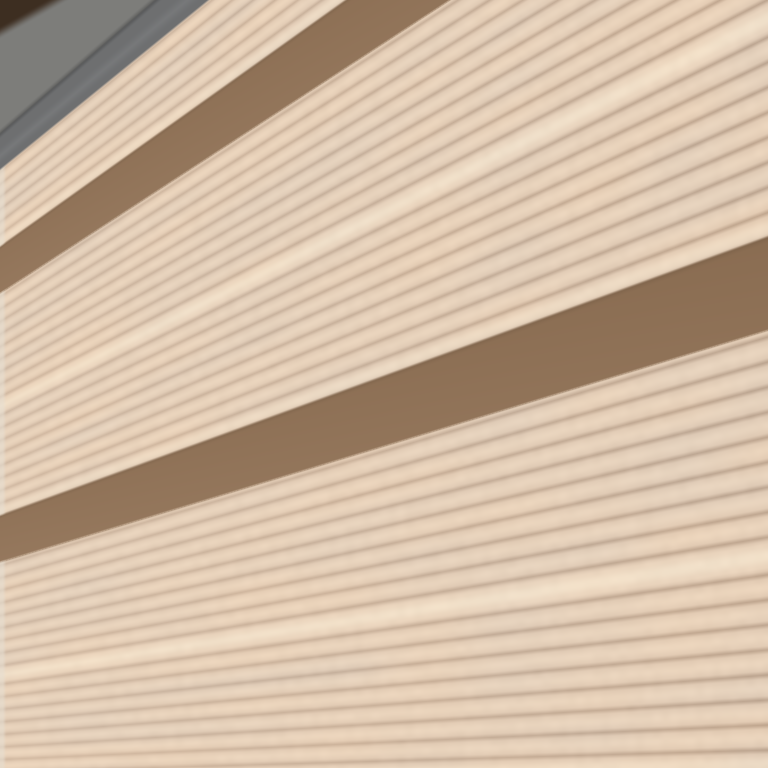
Give the GLSL for this texture, as a Shadertoy shader.

```glsl
// Ribbed cream siding boards seen at a steep angle, with brown shadow gaps and grey trim.
// Every edge is a ray through one vanishing point, so the slope of a ray numbers the
// boards; mod repeats them and fract cuts the fine grooves on each half board.

const vec2 VANISH = vec2(-1.0, -0.034);   // left of the canvas
const float PERIOD = 0.350;               // board plus gap, in ray slope
const float GAP_START = 0.302;
const float GAP_WIDTH = 0.061;
const float RIDGE = 0.203;                // fold in the middle of a board
const float PITCH = 0.0163;               // groove spacing
const float WALL_TOP = 0.813;
const float TRIM_TOP = 0.860;

const vec3 CREAM = vec3(0.915, 0.832, 0.742);
const vec3 CREAM_SHADE = vec3(0.845, 0.755, 0.670);
const vec3 HIGHLIGHT = vec3(0.950, 0.885, 0.795);
const vec3 GROOVE = vec3(0.660, 0.560, 0.475);
const vec3 GAP = vec3(0.550, 0.435, 0.330);
const vec3 GAP_EDGE = vec3(0.450, 0.355, 0.265);
const vec3 TRIM = vec3(0.430, 0.435, 0.440);
const vec3 SOFFIT = vec3(0.490, 0.490, 0.480);
const vec3 CORNER = vec3(0.240, 0.180, 0.130);

float hash(vec2 p) {
    vec3 q = fract(vec3(p.xyx) * 0.1031);
    q += dot(q, q.yzx + 33.33);
    return fract((q.x + q.y) * q.z);
}

float noise(vec2 p) {
    vec2 i = floor(p), f = fract(p);
    f = f * f * (3.0 - 2.0 * f);
    return mix(mix(hash(i), hash(i + vec2(1, 0)), f.x),
               mix(hash(i + vec2(0, 1)), hash(i + vec2(1, 1)), f.x), f.y);
}

// Soft step from 0 to 1 at an edge
float rise(float edge, float x, float blur) {
    return smoothstep(edge - blur, edge + blur, x);
}

// Soft line of a given half width around zero
float line(float d, float halfWidth, float blur) {
    return 1.0 - rise(halfWidth, abs(d), blur);
}

// Ribbed face of a board; s is the height within one period
vec3 boardColor(float s, float along, float blur) {
    float fromRidge = (s - RIDGE) / PITCH;
    float b = blur / PITCH;

    // Grooves mirror about the ridge, with a shaded slope leading into each
    float phase = fract(abs(fromRidge) - 0.25) - 0.5;
    float ribbed = rise(0.5, abs(fromRidge), b);
    float slope = smoothstep(0.5, 0.0, abs(phase)) * ribbed;
    float cut = line(phase, 0.07, 0.05 + b) * ribbed;
    vec3 color = mix(CREAM, CREAM_SHADE, 0.65 * slope);
    color = mix(color, GROOVE, cut * mix(0.30, 0.65, along));

    // Bright fold and bright lower lip
    color = mix(color, HIGHLIGHT, 0.85 * line(fromRidge, 0.26, 0.15 + b));
    float lip = (s - GAP_WIDTH) / PITCH - 0.3;
    return mix(color, HIGHLIGHT, 0.5 * line(lip, 0.25, 0.15 + b));
}

// Shadow gap, darkest right under the lip of the board above
vec3 gapColor(float s, float along, float blur) {
    vec3 color = GAP + vec3(0.025) * (1.0 - along);
    color += 0.02 * (0.5 - s / GAP_WIDTH);
    return mix(color, GAP_EDGE, 0.6 * line(s - GAP_WIDTH, 0.0015, blur + 0.002));
}

// Grey trim, the soffit above it and the dark far corner
vec3 trimColor(vec2 uv, float ray, float blur) {
    vec3 color = mix(TRIM, SOFFIT, rise(TRIM_TOP, ray, blur));
    color *= 1.0 - 0.22 * line(ray - TRIM_TOP, 0.003, blur + 0.002);
    color *= 1.0 + 0.10 * line(ray - WALL_TOP - 0.018, 0.004, 0.008);
    float corner = uv.x / 0.08 + (1.0 - uv.y) / 0.045;
    return mix(CORNER, color, smoothstep(0.75, 1.15, corner));
}

void mainImage(out vec4 fragColor, in vec2 fragCoord) {
    vec2 uv = fragCoord / iResolution.xy;
    vec2 toPoint = uv - VANISH;
    float ray = toPoint.y / toPoint.x;
    float blur = (0.0014 + 0.8 / iResolution.y) / toPoint.x;

    // Repeating boards and gaps
    float s = mod(ray - GAP_START, PERIOD);
    float board = rise(GAP_WIDTH, s, blur) * (1.0 - rise(PERIOD, s, blur));
    board += 1.0 - rise(0.0, s, blur);
    vec3 color = mix(gapColor(s, uv.x, blur), boardColor(s, uv.x, blur), min(board, 1.0));

    // Faint warm and cool mottling, stretched along the boards
    float patches = noise(vec2(uv.x * 9.0, ray * 45.0)) - 0.5;
    float grain = noise(uv * 90.0) - 0.5;
    color += board * (patches * vec3(0.022, 0.006, -0.010) + grain * 0.016);

    // Pale cut end of the wall
    color = mix(color, vec3(0.90, 0.87, 0.82), 0.6 * board * (1.0 - rise(0.006, uv.x, 0.003)));

    // Trim above the wall
    color = mix(color, trimColor(uv, ray, blur), rise(WALL_TOP, ray, blur));
    fragColor = vec4(color, 1.0);
}
```
